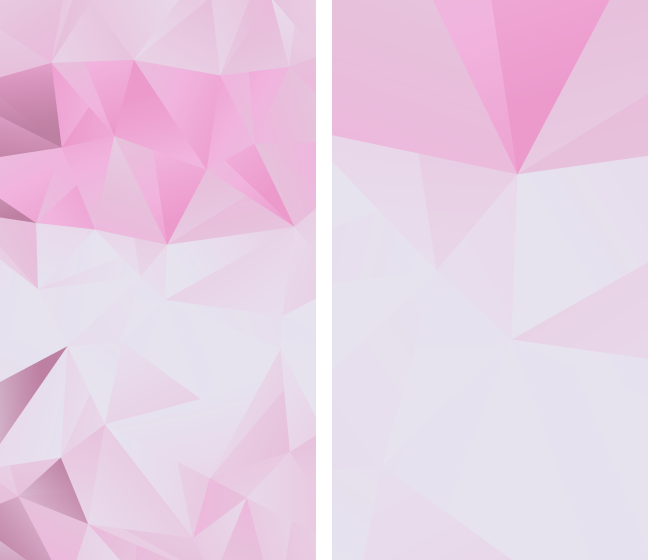
Left, the full canvas; right, a detail of the centre.
Reproduce this background procedurally as a Shadertoy shader.

```glsl
// Low-poly mosaic of soft pink, lilac and mauve triangles around a pale band
#define CELL 0.135        // mesh spacing, in canvas heights
#define JITTER 0.84       // vertex scatter within a cell
#define SPREAD 0.36       // tone variation between facets
#define GRADIENT 0.22     // tone drift across a facet
#define SPLIT_CHANCE 0.35 // share of facets cut into shards
#define SPLIT_TONE 0.13   // tone step across a cut
#define MAUVE_CHANCE 0.65 // dark facets near the left edge
#define SEED 11.0

vec2 hash22(vec2 p) {
    vec3 q = fract((p.xyx + SEED) * vec3(0.1031, 0.1030, 0.0973));
    q += dot(q, q.yzx + 33.33);
    return fract((q.xx + q.yz) * q.zy);
}

float cross2(vec2 a, vec2 b) { return a.x * b.y - a.y * b.x; }

// Signed distance to the line a-b, positive on its right
float lineSide(vec2 p, vec2 a, vec2 b) {
    return -cross2(normalize(b - a), p - a);
}

vec2 meshPoint(vec2 id) { return id + 0.5 + JITTER * (hash22(id) - 0.5); }

// Tone ramp: 0 is pale lilac, 1 is strong pink
vec3 palette(float t) {
    vec3 col = mix(vec3(0.900, 0.890, 0.935), vec3(0.910, 0.860, 0.925), clamp(t / 0.18, 0.0, 1.0));
    col = mix(col, vec3(0.910, 0.805, 0.890), clamp((t - 0.18) / 0.20, 0.0, 1.0));
    col = mix(col, vec3(0.905, 0.750, 0.860), clamp((t - 0.38) / 0.20, 0.0, 1.0));
    col = mix(col, vec3(0.945, 0.705, 0.870), clamp((t - 0.58) / 0.18, 0.0, 1.0));
    return mix(col, vec3(0.925, 0.600, 0.800), clamp((t - 0.76) / 0.22, 0.0, 1.0));
}

vec3 facetColor(vec2 p, vec2 a, vec2 b, vec2 c, vec2 seed, float px) {
    vec2 center = (a + b + c) / 3.0;
    vec2 pos = center * CELL;
    vec2 rnd = hash22(seed + 71.0);
    vec2 cut = hash22(seed + 137.0);

    // Broad layout from bottom to top
    float band = smoothstep(0.53, 0.63, pos.y) * (1.0 - smoothstep(0.82, 0.94, pos.y));
    float top = smoothstep(0.82, 0.94, pos.y);
    float bottom = 1.0 - smoothstep(0.02, 0.34, pos.y);
    float calm = smoothstep(0.13, 0.03, abs(pos.y - 0.41));
    float tone = 0.20 + 0.54 * band + 0.19 * top + 0.32 * bottom - 0.14 * calm;
    tone += SPREAD * (rnd.x - 0.5) * (1.0 - 0.7 * calm);

    // Linear shading along a random direction
    float angle = 6.2832 * rnd.y;
    float drift = dot(p - center, vec2(cos(angle), sin(angle)));
    tone += GRADIENT * drift * (1.0 - 0.6 * calm);

    // Some facets are cut from a corner to the opposite side
    float shard = clamp(0.5 + lineSide(p, a, mix(b, c, 0.25 + 0.5 * cut.y)) / px, 0.0, 1.0);
    tone += step(cut.x, SPLIT_CHANCE) * SPLIT_TONE * (shard - 0.5) * (1.0 - 0.6 * calm);

    // Mauve accents gather on the left
    float edge = 1.0 - smoothstep(0.05, 0.17, pos.x);
    float mauve = step(hash22(seed + 211.0).x, MAUVE_CHANCE * edge * max(band, bottom));
    vec3 col = palette(tone);
    return mix(col, vec3(0.740, 0.500, 0.635), mauve * clamp(0.65 + 0.8 * drift, 0.2, 1.0));
}

// Adds one facet, weighted by its pixel coverage
void addFacet(inout vec4 sum, vec2 p, vec2 a, vec2 b, vec2 c, vec2 seed, float px) {
    float d = max(lineSide(p, a, b), max(lineSide(p, b, c), lineSide(p, c, a)));
    float cover = clamp(0.5 - d / px, 0.0, 1.0);
    if (cover > 0.0) sum += cover * vec4(facetColor(p, a, b, c, seed, px), 1.0);
}

void mainImage(out vec4 fragColor, in vec2 fragCoord) {
    vec2 p = fragCoord / (iResolution.y * CELL);
    float px = 1.0 / (iResolution.y * CELL);
    vec2 home = floor(p - 0.5);
    vec4 sum = vec4(0.0);

    for (int j = -1; j <= 1; j++)
    for (int i = -1; i <= 1; i++) {
        vec2 id = home + vec2(i, j);
        vec2 a = meshPoint(id);
        vec2 b = meshPoint(id + vec2(1.0, 0.0));
        vec2 c = meshPoint(id + vec2(1.0, 1.0));
        vec2 d = meshPoint(id + vec2(0.0, 1.0));
        vec2 seed = id * vec2(2.0, 1.0);

        // Split the quad along the diagonal that leaves the larger small half
        float areaAC = min(cross2(b - a, c - a), cross2(c - a, d - a));
        float areaBD = min(cross2(b - a, d - a), cross2(c - b, d - b));
        if (areaAC > areaBD) {
            addFacet(sum, p, a, b, c, seed, px);
            addFacet(sum, p, a, c, d, seed + vec2(1.0, 0.0), px);
        } else {
            addFacet(sum, p, a, b, d, seed, px);
            addFacet(sum, p, b, c, d, seed + vec2(1.0, 0.0), px);
        }
    }
    vec3 col = sum.a > 0.0 ? sum.rgb / sum.a : palette(0.3);
    fragColor = vec4(col, 1.0);
}
```
